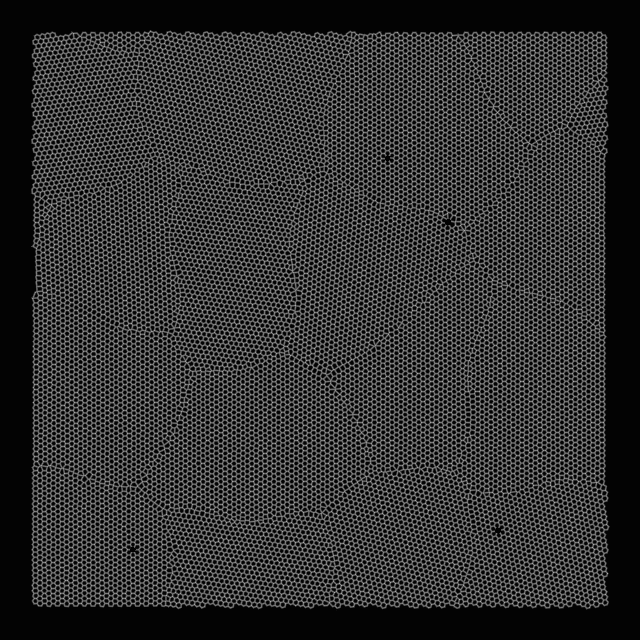
Write a three.js fragment shader that draws this pattern.

```glsl
// Polycrystalline honeycomb sheet: grey bonds and atoms in tilted grains, framed in black.
varying vec2 vUv;

const vec3 BACKGROUND = vec3(0.01);
const float BOND_LIGHT = 0.50;     // brightness on the axis of a bond
const float ATOM_LIGHT = 0.69;     // brightness at the centre of an atom
const float BOND_RADIUS = 0.00222; // soft radius of bonds
const float ATOM_RADIUS = 0.0023;
const float PITCH = 0.0080;        // distance between ring centres
const float JITTER = 0.15;         // ring disorder, in pitches
const float BORDER_ROW = 0.47;     // rest distance of rings from grain borders, in pitches
const float ROW_HEIGHT = 0.87;     // depth of the relaxed border row, in pitches
const float WOBBLE = 0.009;        // waviness of grain borders
const float WOBBLE_COUNT = 5.0;    // waves across the canvas, whole
const float GRAINS = 4.0;          // grains across the canvas, whole
const float UPRIGHT_SHARE = 0.3;   // share of grains without tilt
const float VACANCY_SHARE = 0.0001;
const float SHEET_HALF = 0.4462;   // half side of the sheet
const float FAR = 9.0;

// Close-packed lattice with vertical columns
const mat2 LATTICE = mat2(0.0, 1.0, 0.8660254, 0.5);
const mat2 LATTICE_INVERSE = mat2(-0.5773503, 1.1547005, 1.0, 0.0);

vec2 hash22(vec2 p) {
  vec3 q = fract(p.xyx * vec3(0.1031, 0.1030, 0.0973));
  q += dot(q, q.yzx + 33.33);
  return fract((q.xx + q.yz) * q.zy);
}

mat2 rotation(float angle) {
  float c = cos(angle), s = sin(angle);
  return mat2(c, s, -s, c);
}

// Wavy displacement that repeats with the canvas
vec2 wobble(vec2 p) {
  return p + WOBBLE * sin(6.2831853 * WOBBLE_COUNT * p.yx + vec2(0.6, 2.1));
}

// Seed of a grain: position and tilt; its hash wraps around the canvas
vec3 grainSeed(vec2 cell) {
  vec2 id = mod(cell, GRAINS);
  vec2 place = mix(vec2(0.15), vec2(0.85), hash22(id + 3.7));
  vec2 turn = hash22(id + 41.3);
  float tilt = turn.x < UPRIGHT_SHARE ? 0.0 : (turn.y - 0.5) * 1.0472;
  return vec3((cell + place) / GRAINS, tilt);
}

// Signed distance from c to the border between grains a and b, positive in a
float borderDistance(vec2 c, vec2 a, vec2 b) {
  return dot(c - 0.5 * (a + b), normalize(a - b));
}

// Ring centre relative to p; z is 1 in the sheet, 0 outside, -1 without bonds
vec3 ringCentre(vec2 p, vec2 offset, vec3 own, vec2 other1, vec2 other2) {
  mat2 turn = rotation(own.z);
  vec2 local = (p - own.xy) * turn / PITCH;
  vec2 index = floor(LATTICE_INVERSE * local + 0.5) + offset;
  vec2 h = hash22(index + 200.0 + floor(fract(own.xy) * 97.0));
  vec2 centre = own.xy + turn * (LATTICE * index) * PITCH;

  // Drop rings beyond the border and even out the row along it
  vec2 bent = wobble(centre);
  float clear1 = borderDistance(bent, own.xy, other1);
  float clear2 = borderDistance(bent, own.xy, other2);
  float clearance = min(clear1, clear2) / PITCH;
  if (clearance < 0.0) return vec3(FAR, FAR, -1.0);
  if (clearance < ROW_HEIGHT) {
    vec2 inward = normalize(own.xy - (clear1 < clear2 ? other1 : other2));
    centre += inward * (BORDER_ROW - clearance) * 0.55 * PITCH;
  }
  centre += (h - 0.5) * JITTER * PITCH;

  vec2 reach = abs(centre - 0.5);
  float state = step(max(reach.x, reach.y), SHEET_HALF);
  if (fract(h.x * 57.0 + h.y * 91.0) < VACANCY_SHARE) state = -1.0;
  return vec3(centre - p, state);
}

void main() {
  vec2 p = vUv;
  vec2 bent = wobble(p);

  // Three nearest grains
  vec3 s0 = vec3(FAR), s1 = vec3(FAR), s2 = vec3(FAR);
  for (int y = -1; y <= 1; y++) {
    for (int x = -1; x <= 1; x++) {
      vec3 s = grainSeed(floor(bent * GRAINS) + vec2(float(x), float(y)));
      float d = distance(bent, s.xy);
      if (d < distance(bent, s0.xy)) { s2 = s1; s1 = s0; s0 = s; }
      else if (d < distance(bent, s1.xy)) { s2 = s1; s1 = s; }
      else if (d < distance(bent, s2.xy)) { s2 = s; }
    }
  }

  // Ring centres around the point and the nearest of them
  vec3 rings[27];
  vec3 nearest = vec3(FAR, FAR, -1.0);
  for (int i = 0; i < 9; i++) {
    vec2 offset = vec2(mod(float(i), 3.0), floor((float(i) + 0.5) / 3.0)) - 1.0;
    rings[i] = ringCentre(p, offset, s0, s1.xy, s2.xy);
    rings[i + 9] = ringCentre(p, offset, s1, s0.xy, s2.xy);
    rings[i + 18] = ringCentre(p, offset, s2, s0.xy, s1.xy);
  }
  for (int i = 0; i < 27; i++)
    if (length(rings[i].xy) < length(nearest.xy)) nearest = rings[i];

  // Distances to the two closest bonds, which lie midway between rings
  float d1 = 1.0, d2 = 1.0;
  for (int i = 0; i < 27; i++) {
    vec2 gap = rings[i].xy - nearest.xy;
    bool bonded = min(rings[i].z, nearest.z) > -0.5 && max(rings[i].z, nearest.z) > 0.5;
    if (bonded && length(gap) > 0.01 * PITCH) {
      float d = dot(0.5 * (rings[i].xy + nearest.xy), normalize(gap));
      d2 = min(d2, max(d1, d));
      d1 = min(d1, d);
    }
  }

  // Atoms sit where bonds meet at 120 degrees
  float atomDistance = sqrt(max(d1 * d1 + d2 * d2 - d1 * d2, 0.0) / 0.75);
  float bond = BOND_LIGHT * clamp(1.0 - d1 / BOND_RADIUS, 0.0, 1.0);
  float atom = ATOM_LIGHT * clamp(1.0 - atomDistance / ATOM_RADIUS, 0.0, 1.0);
  gl_FragColor = vec4(max(BACKGROUND, vec3(max(bond, atom))), 1.0);
}
```
